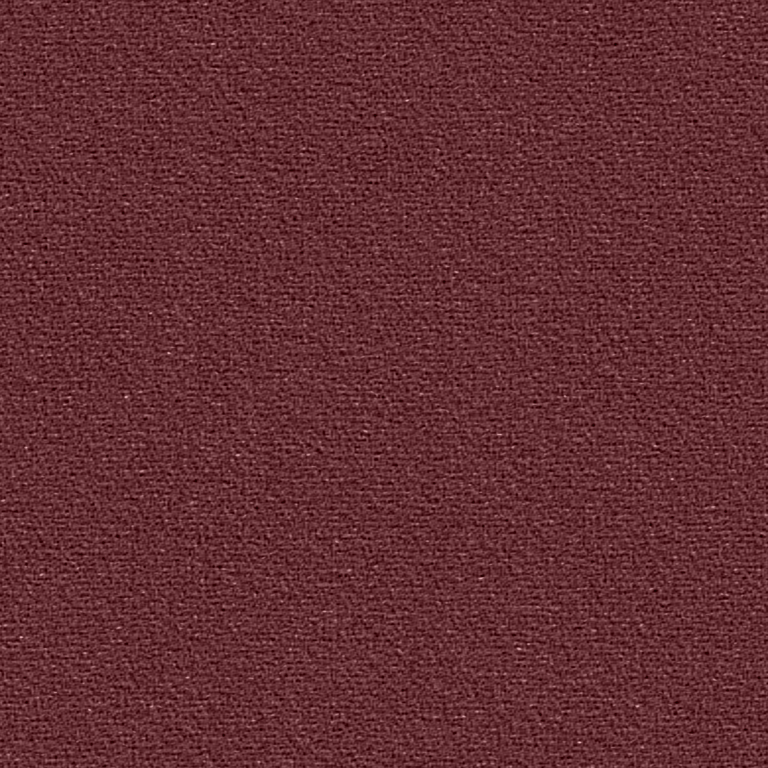
Write a Shadertoy shader that draws this texture.

```glsl
// Fine burgundy plain-weave cloth: staggered bumps, short dark gaps, crisp fibres and tiny glints.

const float PI = 3.14159265;
const vec2 THREADS = vec2(104.0, 126.0);   // warp and weft threads per canvas
const vec3 BURGUNDY = vec3(0.388, 0.181, 0.199);

float hash(vec2 p) {
    vec3 q = fract(p.xyx * vec3(0.1031, 0.1030, 0.0973));
    q += dot(q, q.yzx + 33.33);
    return fract((q.x + q.y) * q.z);
}

float valueNoise(vec2 p) {
    vec2 cell = floor(p), f = fract(p);
    f = f * f * (3.0 - 2.0 * f);
    float low = mix(hash(cell), hash(cell + vec2(1.0, 0.0)), f.x);
    float high = mix(hash(cell + vec2(0.0, 1.0)), hash(cell + vec2(1.0)), f.x);
    return mix(low, high, f.y);
}

// Noise centred on zero.
float signedNoise(vec2 p) {
    return valueNoise(p) * 2.0 - 1.0;
}

// Noise lit from one side, so bright and dark flanks lie together.
float reliefNoise(vec2 p, vec2 light) {
    return signedNoise(p - light) - signedNoise(p + light);
}

// Bend the thread grid: slow drift plus local wobble.
vec2 bendThreads(vec2 p, float drift, float wobble) {
    vec2 slow = vec2(signedNoise(p * 0.06), signedNoise(p * 0.05 + 40.0));
    vec2 local = vec2(signedNoise(p * 0.7 + 80.0), signedNoise(p * vec2(0.8, 0.7) + 120.0));
    return p + drift * slow + wobble * local;
}

// Cell number of a brick layout whose odd rows are shifted by half a cell.
vec2 brickCell(vec2 p) {
    float row = floor(p.y);
    return vec2(floor(p.x + 0.5 * mod(row, 2.0)), row);
}

// Position inside a brick cell, from -0.5 to 0.5.
vec2 brickOffset(vec2 p) {
    float row = floor(p.y);
    return fract(vec2(p.x + 0.5 * mod(row, 2.0), p.y)) - 0.5;
}

// Soft ellipse that fades from 1 at the centre to 0 at its rim.
float softEllipse(vec2 f, vec2 radius) {
    return 1.0 - smoothstep(0.15, 1.0, length(f / radius));
}

// Small bright fibre reflection at a random place in its cell.
float glint(vec2 f, vec2 cell, float share) {
    vec2 centre = vec2(hash(cell + 17.0) - 0.5, 0.4 * hash(cell + 31.0) - 0.1) * 0.6;
    float spot = softEllipse(f - centre, vec2(0.40, 0.27));
    float chance = hash(cell + 53.0);
    float strength = mix(0.4, 1.0, hash(cell + 71.0)) + step(chance, share * 0.012);
    return spot * strength * step(chance, share);
}

// Brightness offset of the cloth at a point of the canvas.
float clothTone(vec2 uv) {
    vec2 p = bendThreads(uv * THREADS, 0.4, 0.27);

    // Regular weave: rows, fainter columns and the staggered bumps.
    vec2 cell = brickCell(p), f = brickOffset(p);
    vec2 wave = -cos(2.0 * PI * p);
    float tone = 0.018 * wave.y + 0.014 * wave.x;
    tone += 0.018 * cos(PI * f.y) * cos(2.0 * PI * f.x);
    tone += 0.036 * (hash(cell + 9.0) - 0.5) * cos(PI * f.x);

    // Short dark dashes in the gaps, each with a lit thread edge below.
    vec2 gapPoint = p + vec2(0.25, 0.5);
    vec2 gapCell = brickCell(gapPoint), g = brickOffset(gapPoint);
    float depth = mix(0.2, 1.0, hash(gapCell + 23.0));
    tone -= 0.115 * depth * softEllipse(g, vec2(0.52, 0.42));
    tone += 0.055 * depth * softEllipse(g + vec2(0.0, 0.40), vec2(0.48, 0.28));
    tone += 0.012;

    // Very faint slubs and mottling.
    tone += 0.006 * signedNoise(vec2(p.x * 0.07, cell.y + 0.5));
    tone += 0.006 * signedNoise(vec2(floor(p.x) + 0.5, p.y * 0.06) + 200.0);
    tone += 0.003 * signedNoise(uv * 13.0 + 5.0);

    // Crisp fuzzy fibres at two scales.
    tone += 0.075 * reliefNoise(uv * vec2(210.0, 250.0), vec2(0.25, 0.45));
    tone += 0.075 * reliefNoise(uv * vec2(390.0, 430.0) + 60.0, vec2(-0.45, 0.40));

    return tone + 0.21 * glint(f, cell, 0.17);
}

void mainImage(out vec4 fragColor, in vec2 fragCoord) {
    // Average four samples for smooth edges.
    float tone = 0.0;
    for (int i = 0; i < 4; i++) {
        vec2 offset = vec2(float(i % 2), float(i / 2)) * 0.5 - 0.25;
        tone += 0.25 * clothTone((fragCoord + offset) / iResolution.xy);
    }
    fragColor = vec4(clamp(BURGUNDY + tone, 0.0, 1.0), 1.0);
}
```
